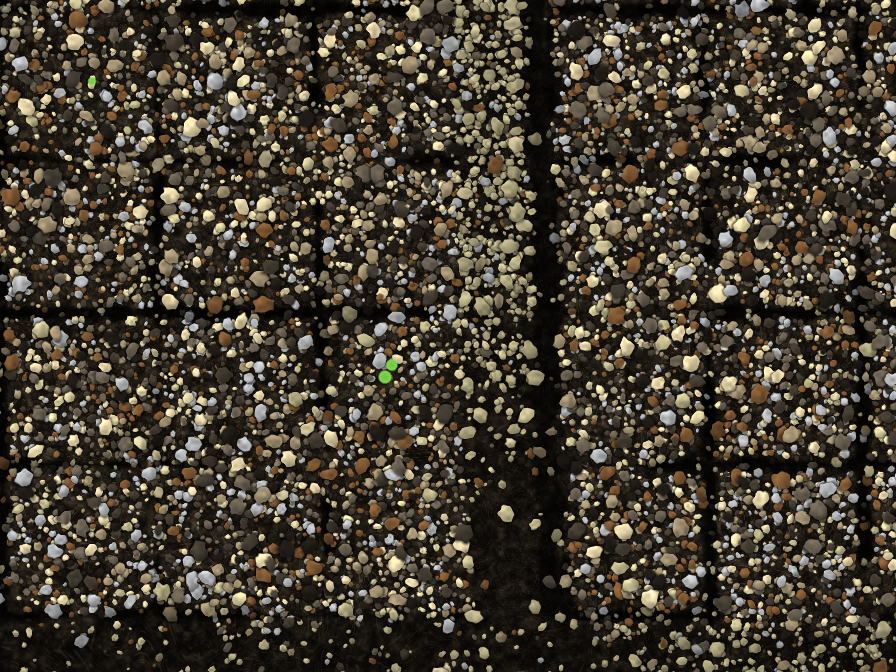
Write a Shadertoy shader that draws this texture.

```glsl
// Gritty soil blocks in two groups, parted by a trench, with tiny seedlings.

const vec2 PITCH = vec2(0.231, 0.2257);      // block spacing, canvas height = 1
const vec2 LEFT_ORIGIN = vec2(0.003, 0.083);
const vec2 RIGHT_ORIGIN = vec2(0.816, 0.083);
const float TRENCH_LEFT = 0.672;
const float TRENCH_RIGHT = 0.814;
const float LEAN = 0.027;                    // sideways drift of the gaps
const float GAP = 0.017;
const vec3 SOIL_DARK = vec3(0.045, 0.035, 0.025);
const vec3 SOIL_LIGHT = vec3(0.33, 0.28, 0.21);
const vec3 CREAM = vec3(0.95, 0.90, 0.69);
const vec3 LEAF = vec3(0.50, 0.85, 0.30);
const vec3 GRIT[7] = vec3[7](
    vec3(0.13, 0.11, 0.09), vec3(0.27, 0.24, 0.20), vec3(0.43, 0.39, 0.33),
    vec3(0.52, 0.36, 0.21), vec3(0.66, 0.59, 0.46), vec3(0.73, 0.74, 0.75),
    vec3(0.93, 0.86, 0.68));
// Seedling leaves: centre and radius
const vec3 LEAVES[3] = vec3[3](vec3(0.573, 0.439, 0.0095),
    vec3(0.583, 0.457, 0.0085), vec3(0.137, 0.879, 0.0060));

float hash(vec2 p) {
    return fract(sin(dot(p, vec2(127.1, 311.7))) * 43758.545);
}

float noise(vec2 p) {
    vec2 i = floor(p), f = fract(p);
    f = f * f * (3.0 - 2.0 * f);
    return mix(mix(hash(i), hash(i + vec2(1, 0)), f.x),
               mix(hash(i + vec2(0, 1)), hash(i + vec2(1, 1)), f.x), f.y);
}

vec2 rotate(vec2 p, float a) {
    return vec2(cos(a) * p.x - sin(a) * p.y, sin(a) * p.x + cos(a) * p.y);
}

// Ground at p: x = grit density, y = share of cream grit, z = light
vec3 bed(vec2 p) {
    float lean = smoothstep(0.2, 0.5, p.x) * (1.0 - 0.6 * smoothstep(0.9, 1.1, p.x));
    p.x -= LEAN * lean * (1.0 - p.y);
    float rough = noise(p * 45.0) - 0.5;

    // Blocks and the dark gaps between them
    vec2 g = (p - (p.x > 0.74 ? RIGHT_ORIGIN : LEFT_ORIGIN)) / PITCH;
    vec2 edge = (0.5 - abs(fract(g) - 0.5)) * PITCH;
    float filled = 0.012 * smoothstep(0.45, 0.8, noise(p * 9.0 + 4.0));
    float block = smoothstep(0.003, GAP, min(edge.x, edge.y) + rough * 0.014 + filled);
    float vary = hash(floor(g) + step(0.74, p.x) * 17.0) - 0.5;
    vec3 ground = mix(vec3(0.2, 0.25, 0.16), vec3(0.78 + 0.2 * vary, 0.07, 1.0), block);

    // Trench: cream grit thinning downwards, bare dark wall on the right
    float x = p.x + rough * 0.02;
    float trench = smoothstep(TRENCH_LEFT - 0.01, TRENCH_LEFT + 0.008, x)
                 * (1.0 - smoothstep(TRENCH_RIGHT - 0.006, TRENCH_RIGHT + 0.012, x));
    float wall = smoothstep(0.765, 0.79, x);
    float strewn = smoothstep(0.2, 0.65, p.y) * (1.0 - wall);
    ground = mix(ground, vec3(0.04 + 0.85 * strewn, 0.72, mix(0.7, 0.3, wall)), trench);

    // Loose soil along the lower edge, grittier to the right
    float rim = 1.0 - smoothstep(0.055, 0.09, p.y + rough * 0.03);
    float spill = smoothstep(0.8, 1.0, p.x);
    return mix(ground, vec3(0.14 + 0.38 * spill, 0.6, 0.6), rim);
}

// Dark crumbs crossed by fine fibres
vec3 soil(vec2 p) {
    float crumbs = 0.6 * noise(p * 90.0) + 0.4 * noise(p * 230.0);
    vec2 bent = rotate(p, 2.5 * noise(p * 14.0));
    float fibre = smoothstep(0.66, 0.95, noise(bent * vec2(55.0, 330.0)));
    return mix(SOIL_DARK, SOIL_LIGHT, 0.85 * crumbs * crumbs + 0.4 * fibre);
}

// One stone per cell, angular, with a shadow and a shaded face
vec3 scatter(vec3 col, vec2 p, float cell, float amount, float seed) {
    float aa = 0.8 / iResolution.y;
    for (int i = 0; i < 9; i++) {
        vec2 id = floor(p / cell) + vec2(i % 3 - 1, i / 3 - 1);
        vec2 key = id + seed;
        vec2 jitter = vec2(hash(key), hash(key + 3.1));
        vec2 centre = (id + 0.1 + 0.8 * jitter) * cell;
        vec3 ground = bed(centre);
        if (hash(key + 7.3) > ground.x * amount) continue;

        float radius = cell * mix(0.22, 0.54, hash(key + 11.7));
        vec2 q = rotate(p - centre, 6.283 * hash(key + 5.9));
        q.x *= mix(1.0, 1.55, hash(key + 13.3));
        float hexagon = max(abs(q.x), max(abs(dot(q, vec2(0.5, 0.87))),
                                          abs(dot(q, vec2(0.5, -0.87)))));
        float lump = noise(p / cell * 3.5 + seed) - 0.5;
        float d = mix(length(q), hexagon, 0.7) + lump * radius * 0.5 - radius;

        float pick = hash(key + 19.1);
        vec3 tint = GRIT[int(pick * 6.99)];
        if (hash(key + 23.7) < ground.y) tint = CREAM * (0.75 + 0.25 * pick);
        float slope = dot(p - centre, vec2(-0.5, 0.85)) / radius;
        tint *= (0.96 + 0.2 * slope + 0.35 * lump) * mix(0.5, 1.0, ground.z);

        col *= 1.0 - 0.45 * (1.0 - smoothstep(0.0, radius * 0.5, d));
        col = mix(col, tint, 1.0 - smoothstep(-aa, aa, d));
    }
    return col;
}

void mainImage(out vec4 fragColor, in vec2 fragCoord) {
    vec2 p = fragCoord / iResolution.y;
    vec3 col = soil(p) * bed(p).z;

    // Fines, gravel, then sparse large stones
    col = scatter(col, p, 0.011, 0.85, 0.0);
    col = scatter(col, p, 0.016, 0.85, 41.0);
    col = scatter(col, p, 0.025, 0.55, 83.0);

    for (int i = 0; i < 3; i++) {
        float d = length(p - LEAVES[i].xy) - LEAVES[i].z;
        float cover = 1.0 - smoothstep(-1.0, 1.0, d * iResolution.y);
        col = mix(col, LEAF * (1.0 + 12.0 * d), cover);
    }
    fragColor = vec4(clamp(col, 0.0, 1.0), 1.0);
}
```
